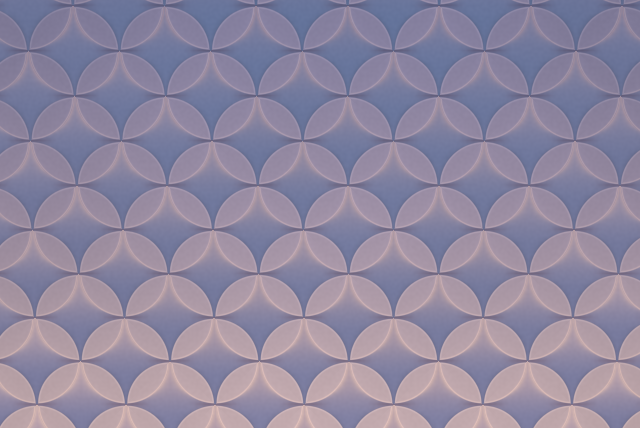
This pattern is drawn by a Shadertoy shader. Its source:

```glsl
// Backlit wall relief of raised petals on a diagonal lattice, blue above and rose below.

vec2 hashGradient(vec2 cell) {
    float h = fract(sin(dot(cell, vec2(127.1, 311.7))) * 4375.85);
    return vec2(cos(6.2832 * h), sin(6.2832 * h));
}

float gradientNoise(vec2 p) {
    vec2 i = floor(p), f = p - i;
    vec2 w = f * f * f * (f * (f * 6.0 - 15.0) + 10.0);
    float a = dot(hashGradient(i), f);
    float b = dot(hashGradient(i + vec2(1, 0)), f - vec2(1, 0));
    float c = dot(hashGradient(i + vec2(0, 1)), f - vec2(0, 1));
    float d = dot(hashGradient(i + vec2(1, 1)), f - vec2(1, 1));
    return mix(mix(a, b, w.x), mix(c, d, w.x), w.y);
}

// Half the spacing of the petal tips; it shrinks a little down the wall.
float halfSpacing(float down) {
    return 0.107 - 0.003 * down;
}

// Canvas position (x from the centre, y downward) to lattice units.
vec2 wallToLattice(vec2 p) {
    float y = p.y - 0.119;
    float axis = -0.0426 + 0.0066 * p.y;
    return vec2((p.x - axis) / halfSpacing(p.y), y * (9.464 + 0.266 * y));
}

// x: signed distance to the petal edge, yz: offset from the nearest star centre.
vec3 petalField(vec2 q, float inset) {
    vec2 cell = floor(q), f = q - cell;
    float odd = mod(cell.x + cell.y, 2.0);
    vec2 c1 = vec2(1.0 - odd, 0.0);
    vec2 c2 = vec2(odd, 1.0);
    vec2 r1 = f - c1, r2 = f - c2;
    float d1 = length(r1), d2 = length(r2);
    return vec3(max(d1, d2) - 1.0 + inset, d1 < d2 ? r1 : r2);
}

// Recessed star: warm light under the upper edges, shade in the side tips.
vec3 starColor(float edge, vec2 r, float down, float side) {
    vec3 blue = mix(vec3(0.385, 0.45, 0.605), vec3(0.50, 0.50, 0.635), down);
    vec3 mauve = mix(vec3(0.45, 0.47, 0.61), vec3(0.70, 0.61, 0.66), down);
    blue = mix(blue, vec3(0.45, 0.45, 0.58), 0.35 * side);
    float upper = smoothstep(0.45, -0.75, r.y);
    vec3 col = mix(blue, mauve, upper);

    float facing = smoothstep(0.0, -0.45, r.y);
    float glow = 0.65 * exp(-edge / 0.045) + 0.35 * exp(-edge / 0.14);
    vec3 warm = mix(vec3(0.65, 0.55, 0.60), vec3(0.87, 0.74, 0.69), down);
    col = mix(col, warm, 0.8 * glow * facing);

    float tip = smoothstep(0.35, 0.9, abs(r.x));
    float shade = tip * exp(-abs(r.y + 0.01) / 0.10);
    vec3 dusk = mix(vec3(0.34, 0.32, 0.43), vec3(0.48, 0.40, 0.47), down);
    col = mix(col, dusk, 0.75 * shade);

    // Contact shade along the lower edges
    float contact = exp(-edge / 0.05) * smoothstep(0.0, 0.3, r.y);
    return col * (1.0 - 0.10 * contact);
}

// Raised face: nearly flat, with a thin bright bevel.
vec3 petalColor(float edge, vec2 r, float down, float side, float pixel) {
    vec3 top = vec3(0.515, 0.495, 0.615);
    vec3 middle = vec3(0.615, 0.56, 0.645);
    vec3 bottom = vec3(0.755, 0.66, 0.675);
    vec3 col = mix(top, middle, smoothstep(0.0, 0.6, down));
    col = mix(col, bottom, smoothstep(0.4, 1.0, down));
    col *= 1.0 - 0.05 * side;

    float below = smoothstep(0.15, -0.3, r.y);
    col *= 1.0 + 0.03 * below * exp(edge / 0.12);
    float width = max(0.018, 0.6 * pixel);
    float rim = exp(-pow((edge + 0.022) / width, 2.0));
    vec3 rimColor = mix(col + 0.06, col + vec3(0.13, 0.09, 0.04), below);
    return mix(col, rimColor, 0.75 * rim);
}

void mainImage(out vec4 fragColor, in vec2 fragCoord) {
    vec2 p = (fragCoord - vec2(0.5 * iResolution.x, 0.0)) / iResolution.y;
    p.y = 1.0 - p.y;
    float down = clamp(p.y, 0.0, 1.0);
    float side = smoothstep(0.15, 0.8, abs(p.x - 0.05));
    float pixel = 1.0 / (iResolution.y * halfSpacing(down));

    vec3 field = petalField(wallToLattice(p), 0.025);
    float edge = field.x;
    vec2 r = field.yz;

    vec3 star = starColor(max(edge, 0.0), r, down, side);
    vec3 petal = petalColor(min(edge, 0.0), r, down, side, pixel);
    float cover = smoothstep(0.7 * pixel, -0.7 * pixel, edge);
    vec3 col = mix(star, petal, cover);

    // Uneven light and fine surface grain
    col *= 1.0 + 0.03 * gradientNoise(p * 2.3 + 4.0);
    col += 0.012 * gradientNoise(p * 110.0);
    fragColor = vec4(clamp(col, 0.0, 1.0), 1.0);
}
```
